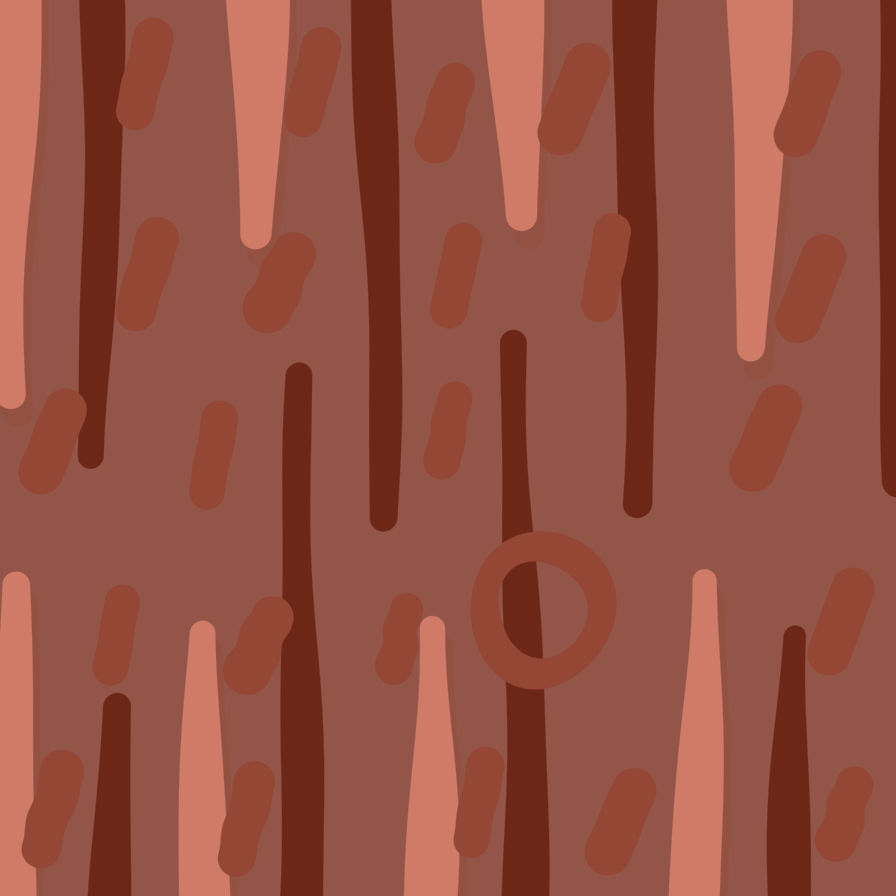
Give the GLSL for this pattern, as a Shadertoy shader.

```glsl
// Stylised tree bark: tapered dark and light strips, slanted rust dashes and a knot ring.
#define BASE_COLOR  vec3(0.573, 0.333, 0.278)
#define DARK_COLOR  vec3(0.427, 0.153, 0.090)
#define RUST_COLOR  vec3(0.578, 0.277, 0.204)
#define LIGHT_COLOR vec3(0.812, 0.482, 0.408)
#define STRIPS 4
#define DASH_GRID 5.0
#define DASH_TRIES 3
#define DASH_RADIUS 0.024
#define DASH_CLEARANCE 0.012
#define KNOT_CENTER vec2(0.605, 0.32)
#define KNOT_RADIUS 0.068
#define GLAZE 0.3

float hash(vec2 p) {
    return fract(sin(dot(p, vec2(127.1, 311.7))) * 43758.5453);
}

float cover(float d) {
    return clamp(0.5 - d * iResolution.y / 1.3, 0.0, 1.0);
}

// Row of strips growing up from y = 0.
// spacing: start, step, widening; reach: mean, swing; girth: root, tip.
float strips(vec2 p, float seed, vec3 spacing, vec2 reach, vec2 girth) {
    float nearest = 1.0;
    for (int k = 0; k < STRIPS; k++) {
        float i = float(k);
        float r1 = hash(vec2(i, seed)), r2 = hash(vec2(seed, i + 7.0));
        float x = spacing.x + spacing.y * i + spacing.z * i * i + (r1 - 0.5) * 0.016;
        float len = reach.x + reach.y * cos(1.5 * i - 2.4) + (r2 - 0.5) * 0.05;

        // Hand-drawn lean and uneven outline
        float h = clamp(p.y, 0.0, len);
        x += (r2 - 0.5) * 0.05 * h + 0.005 * sin(h * 8.0 + r1 * 6.28);
        float width = mix(girth.x, girth.y, smoothstep(0.0, 1.0, h / len));
        width += 0.0015 * sin(h * 19.0 + r2 * 6.28);

        // Rounded tip
        vec2 q = vec2(p.x - x, max(p.y - len + girth.y, 0.0));
        nearest = min(nearest, length(q) - width);
    }
    return nearest;
}

float darkStrips(vec2 p) {
    vec2 down = vec2(p.x, 1.0 - p.y);
    return min(
        strips(down, 3.0, vec3(0.12, 0.295, 0.0), vec2(0.56, 0.03), vec2(0.024, 0.016)),
        strips(p, 5.0, vec3(0.12, 0.2, 0.018), vec2(0.42, 0.27), vec2(0.025, 0.014)));
}

float lightStrips(vec2 p) {
    vec2 down = vec2(p.x, 1.0 - p.y);
    return min(
        strips(down, 11.0, vec3(0.01, 0.28, 0.0), vec2(0.35, -0.12), vec2(0.036, 0.016)),
        strips(p, 13.0, vec3(0.01, 0.2, 0.018), vec2(0.33, -0.05), vec2(0.030, 0.015)));
}

float knot(vec2 p) {
    vec2 q = (p - KNOT_CENTER) * vec2(1.04, 0.96);
    float angle = atan(q.y, q.x);
    float radius = KNOT_RADIUS + 0.002 * sin(angle * 3.0 + 1.0);
    return abs(length(q) - radius) - 0.0165 - 0.002 * sin(angle * 2.0);
}

// Slanted stroke, fuller at one end
float dash(vec2 p, vec2 id) {
    float r1 = hash(id + 21.0), r2 = hash(id + 43.0);
    vec2 halfAxis = mix(0.032, 0.046, r1) * normalize(vec2(mix(0.15, 0.45, r2), 1.0));
    float t = clamp(dot(p, halfAxis) / dot(halfAxis, halfAxis), -1.0, 1.0);
    p.x -= 0.004 * (r1 - 0.5) * sin(t * 5.0);
    float radius = DASH_RADIUS * mix(0.8, 1.1, r2) * (1.0 + 0.14 * (r1 - 0.5) * t);
    return length(p - t * halfAxis) - radius;
}

// One dash per cell, set at the tried spot that lies farthest from the strips
float dashes(vec2 p) {
    float nearest = 1.0;
    vec2 cell = floor(p * DASH_GRID);
    for (int y = -1; y <= 1; y++)
    for (int x = -1; x <= 1; x++) {
        vec2 id = cell + vec2(x, y);
        if (min(id.x, id.y) < 0.0 || max(id.x, id.y) >= DASH_GRID) continue;
        vec2 spot = vec2(0.0);
        float best = -1.0;
        for (int k = 0; k < DASH_TRIES; k++) {
            vec2 seed = id + float(k) * 17.0;
            vec2 jitter = vec2(mix(0.18, 0.82, hash(seed + 1.3)), mix(0.36, 0.64, hash(seed + 5.9)));
            vec2 c = (id + jitter) / DASH_GRID;
            float room = min(darkStrips(c), lightStrips(c));
            room = min(room, length(c - KNOT_CENTER) - KNOT_RADIUS - 0.04);
            if (room > best) { best = room; spot = c; }
        }
        if (best > DASH_CLEARANCE) nearest = min(nearest, dash(p - spot, id));
    }
    return nearest;
}

void mainImage(out vec4 fragColor, in vec2 fragCoord) {
    vec2 p = fragCoord / iResolution.y;
    vec3 color = BASE_COLOR;

    // Faint rust glaze beside the light strips
    color = mix(color, RUST_COLOR, GLAZE * cover(lightStrips(p - vec2(0.008, -0.02))));

    color = mix(color, DARK_COLOR, cover(darkStrips(p)));
    color = mix(color, LIGHT_COLOR, cover(lightStrips(p)));
    color = mix(color, RUST_COLOR, cover(min(dashes(p), knot(p))));
    fragColor = vec4(color, 1.0);
}
```
